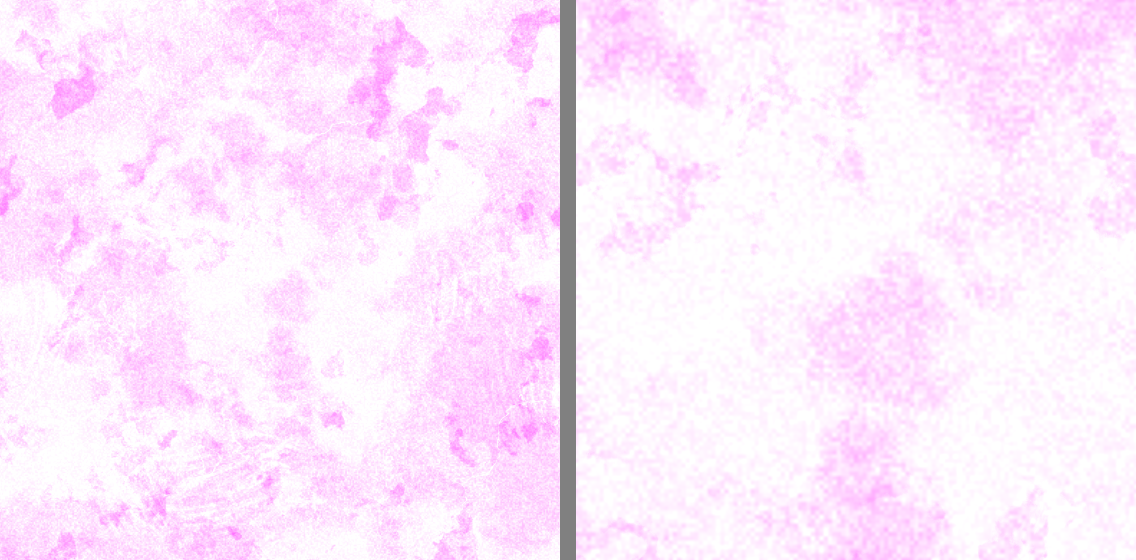
Left: the whole. Right: its middle third, enlarged.
Write a three.js fragment shader that draws this texture.

```glsl
// Weathered pink plaster: ragged stains, pale worn veins, brushed scratches and fine grain.
varying vec2 vUv;

#define PLATE_TINT 0.082
#define PATCH_TINT 0.065
#define BLOTCH_TINT 0.20
#define FLECK_TINT 0.09
#define GRAIN_TINT 0.17
#define SCRATCH_TINT 0.075
#define SCRATCH_FANS 9
#define OCTAVES 7

float hash(vec2 p) {
  vec3 q = fract(vec3(p.xyx) * 0.1031);
  q += dot(q, q.yzx + 33.33);
  return fract((q.x + q.y) * q.z);
}

float noise(vec2 p) {
  vec2 cell = floor(p);
  vec2 f = fract(p);
  f = f * f * (3.0 - 2.0 * f);
  float low = mix(hash(cell), hash(cell + vec2(1.0, 0.0)), f.x);
  float high = mix(hash(cell + vec2(0.0, 1.0)), hash(cell + vec2(1.0, 1.0)), f.x);
  return mix(low, high, f.y);
}

// Rotated octaves, normalised to an average of one half.
float fbm(vec2 p) {
  float sum = 0.0;
  float total = 0.0;
  float weight = 1.0;
  for (int i = 0; i < OCTAVES; i++) {
    sum += weight * noise(p);
    total += weight;
    weight *= 0.55;
    p = mat2(1.6, 1.2, -1.2, 1.6) * p + 17.3;
  }
  return sum / total;
}

// Worn bare plaster: broad areas joined by uneven veins.
float bareness(vec2 p) {
  float area = smoothstep(0.53, 0.63, fbm(p * 4.5 + 41.0));
  float ridge = abs(fbm(p * 3.2 + 73.0) - 0.5);
  float width = 0.05 * smoothstep(0.38, 0.62, noise(p * 5.0 + 9.0));
  float vein = 1.0 - smoothstep(width * 0.3, width + 0.008, ridge);
  return max(area, vein);
}

// Curved brush strokes in a few soft local fans; signed light and dark.
float scratches(vec2 p) {
  float sum = 0.0;
  for (int i = 0; i < SCRATCH_FANS; i++) {
    float id = float(i) + 1.0;
    vec2 spot = vec2(hash(vec2(id, 3.7)), hash(vec2(id, 8.1)));
    float turn = 6.2832 * hash(vec2(id, 5.3));
    vec2 pivot = spot + 0.3 * vec2(cos(turn), sin(turn));
    vec2 axis = normalize(spot - pivot);
    vec2 d = p - pivot;
    float angle = atan(axis.x * d.y - axis.y * d.x, dot(axis, d));
    float stroke = noise(vec2(length(d) * 170.0, angle * 7.0 + id * 13.0));
    float reach = 0.08 + 0.06 * hash(vec2(id, 2.9));
    float fan = 1.0 - smoothstep(reach * 0.3, reach, distance(p, spot));
    sum += fan * (smoothstep(0.6, 0.85, stroke) - smoothstep(0.4, 0.15, stroke));
  }
  return sum;
}

void main() {
  vec2 p = vUv;
  p += 0.012 * (vec2(noise(p * 38.0), noise(p * 38.0 + 57.0)) - 0.5);

  float bare = bareness(p);
  float rough = fbm(p * 32.0 + 5.0);

  // Flat tinted plate with cloudy variation
  float tint = PLATE_TINT * (1.0 - 0.88 * bare);
  tint += 0.12 * (rough - 0.5) * (1.0 - 0.5 * bare);

  // Two overlapping layers of crisp stains
  float patchA = smoothstep(0.565, 0.59, fbm(p * 6.0 + 113.0));
  float patchB = smoothstep(0.57, 0.60, fbm(p * 7.5 + 29.0));
  tint += PATCH_TINT * (patchA + 0.65 * patchB) * (1.0 - 0.7 * bare);

  // Rare saturated blotches, broken up inside
  float blotch = smoothstep(0.66, 0.70, fbm(p * 8.5 + 151.0));
  tint += BLOTCH_TINT * blotch * (0.35 + 0.65 * smoothstep(0.4, 0.55, rough));

  // Crumbs of tint left on the worn areas
  float cluster = smoothstep(0.42, 0.62, noise(p * 9.0 + 31.0));
  float fleck = smoothstep(0.55, 0.66, fbm(p * 48.0 + 87.0));
  tint += FLECK_TINT * fleck * cluster;

  tint += SCRATCH_TINT * scratches(vUv) * (1.0 - 0.5 * bare);

  // Fine grain, stronger on tinted plaster
  float grain = noise(vUv * 390.0) - 0.5;
  grain += 0.5 * (noise(vUv.yx * 230.0 + 11.0) - 0.5);
  tint += GRAIN_TINT * grain * (0.45 + 0.55 * smoothstep(0.0, 0.1, tint));

  gl_FragColor = vec4(1.0, 1.0 - clamp(tint, 0.0, 0.55), 1.0, 1.0);
}
```
